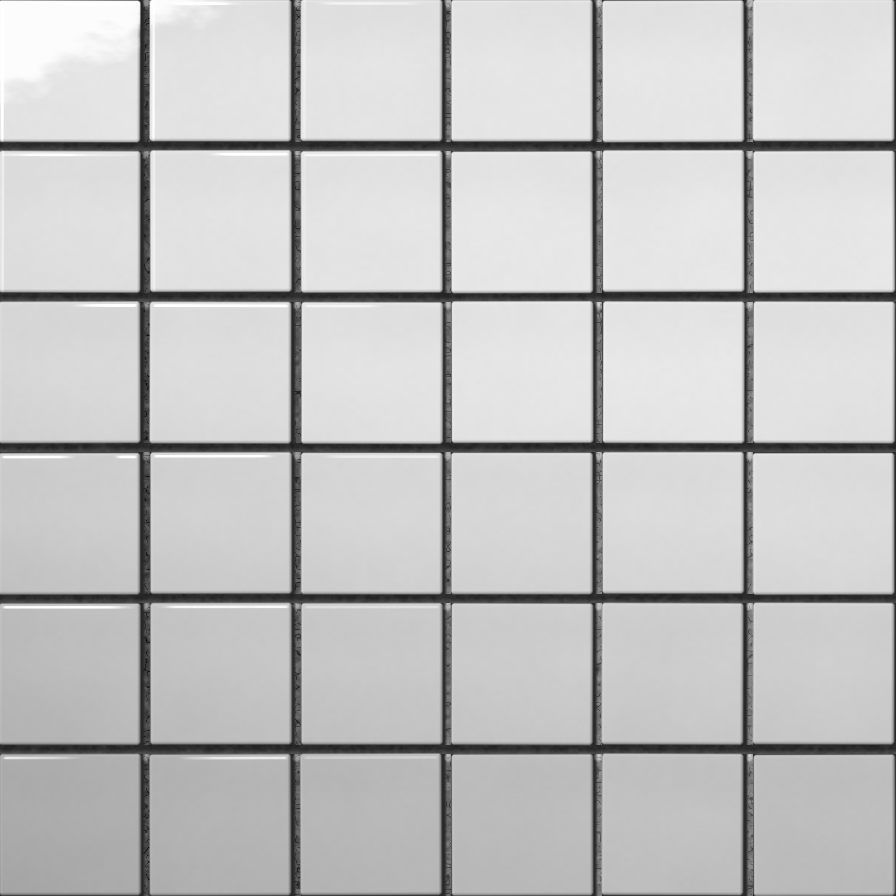
Reproduce this pattern procedurally as a Shadertoy shader.

```glsl
// Glossy white square mosaic, six tiles by six, over dark rough grout.
// Each tile is a jittered rounded box with a bevel; a broad light falloff,
// edge glints and a window-like glare at the top left shade the glaze.

const float PITCH = 0.1683;               // tile plus joint
const float TILE = 0.1582;                // tile width
const vec2 FIRST_TILE = vec2(-0.001, 0.0); // top left corner of the first tile
const float CORNER = 0.0035;
const float JITTER = 0.0007;
const float TILT = 0.006;
const float BEVEL = 0.0045;
const float TONE_VARIATION = 0.018;
const float GRAIN = 0.014;
const vec3 GLAZE_TINT = vec3(1.0, 1.0, 1.002);
const vec3 GROUT_TINT = vec3(1.0, 0.985, 1.0);

float hash(vec2 p) {
    return fract(sin(dot(p, vec2(127.1, 311.7))) * 43758.5453);
}

float noise(vec2 p) {
    vec2 i = floor(p), f = fract(p);
    f = f * f * (3.0 - 2.0 * f);
    return mix(mix(hash(i), hash(i + vec2(1, 0)), f.x),
               mix(hash(i + vec2(0, 1)), hash(i + vec2(1, 1)), f.x), f.y);
}

float fbm(vec2 p) {
    float sum = 0.0, amp = 0.5;
    for (int i = 0; i < 4; i++) {
        sum += amp * noise(p);
        p = p * 2.03 + 17.0;
        amp *= 0.5;
    }
    return sum;
}

float roundedBox(vec2 p, vec2 halfSize, float r) {
    vec2 q = abs(p) - halfSize + r;
    return length(max(q, 0.0)) + min(max(q.x, q.y), 0.0) - r;
}

// Brightness of the joints: shadow falls right of and below each tile.
float groutTone(vec2 p) {
    vec2 q = mod(p - FIRST_TILE, PITCH);
    vec2 across = clamp((q - TILE) / (PITCH - TILE), 0.0, 1.0);
    float rough = fbm(p * 190.0);
    float crack = smoothstep(0.07, 0.0, abs(noise(p * vec2(150.0, 210.0)) - 0.5));
    float upright = mix(0.27, 0.50, smoothstep(0.0, 0.75, p.x)) + 0.3 * (rough - 0.5);
    upright = mix(0.16, upright - 0.17 * crack, smoothstep(0.15, 0.6, across.x));
    float level = mix(0.17, 0.30, smoothstep(0.35, 1.0, across.y)) + 0.12 * (rough - 0.5);
    float tone = across.y > 0.0 ? level : upright;
    // Pale grout lumps under each crossing
    vec2 lump = (q - vec2(TILE + 0.006, 0.003)) / vec2(0.005, 0.007);
    return tone + 0.3 * smoothstep(1.1, 0.2, length(lump) + rough - 0.5);
}

// Wide soft light: brightest at the upper right, dim at the lower left.
float roomLight(vec2 p) {
    float side = 1.0 - p.x;
    return 0.905 - 0.17 * smoothstep(0.35, 1.08, p.y)
         - 0.085 * side * side * smoothstep(-0.1, 0.8, p.y);
}

float glazeTone(vec2 p, vec2 local, vec2 halfSize, float d, vec2 id) {
    float tone = roomLight(p) + TONE_VARIATION * (hash(id + 5.3) - 0.5);
    tone += GRAIN * (fbm(p * 150.0) - 0.5) + 0.02 * (fbm(p * 14.0) - 0.5);
    tone -= 0.018 * smoothstep(0.0, -0.8, local.y / halfSize.y);

    // Bevels: shaded at the right and bottom, lit at the left and top
    vec2 farEdge = halfSize - local;
    vec2 nearEdge = halfSize + local;
    tone -= 0.24 * smoothstep(BEVEL, 0.0, farEdge.x);
    tone -= 0.20 * smoothstep(BEVEL, 0.0, farEdge.y);
    tone += 0.04 * smoothstep(BEVEL, 0.0, min(nearEdge.x, nearEdge.y));
    tone -= 0.12 * smoothstep(-0.0018, 0.0, d);

    // Thin reflections along the top and left edges, fading across the wall
    float reach = smoothstep(3.2, 0.0, id.x);
    float broken = smoothstep(0.2, 0.5, noise(vec2(p.x * 18.0, id.y * 7.0)));
    float topGlint = smoothstep(0.0022, 0.0006, abs(nearEdge.y - 0.0045));
    float leftGlint = smoothstep(0.0022, 0.0006, abs(nearEdge.x - 0.0045));
    float inside = smoothstep(0.002, 0.008, min(min(nearEdge.x, farEdge.x), farEdge.y));
    tone += 0.26 * reach * broken * topGlint * inside;
    tone += 0.12 * reach * leftGlint * smoothstep(2.2, 0.0, id.y);

    // Diagonal glare with a wispy border
    float wisps = fbm(vec2(p.x * 24.0 + p.y * 18.0, p.y * 55.0 - p.x * 12.0)) - 0.5;
    float depth = 0.125 - 0.5 * p.x - p.y + 0.07 * wisps;
    float glare = smoothstep(-0.012, 0.035, depth);
    return mix(tone, 1.0, 0.9 * glare);
}

void mainImage(out vec4 fragColor, in vec2 fragCoord) {
    vec2 p = fragCoord / iResolution.y;
    p.y = 1.0 - p.y;                      // rows count downward
    float pixel = 1.0 / iResolution.y;

    // Cell borders run along the joint centres
    vec2 cell = (p - FIRST_TILE - 0.5 * TILE) / PITCH + 0.5;
    vec2 id = floor(cell);
    vec2 local = (fract(cell) - 0.5) * PITCH;
    vec2 shift = vec2(hash(id), hash(id + 31.7)) - 0.5;
    local -= 2.0 * JITTER * shift;
    local += TILT * (hash(id + 9.1) - 0.5) * vec2(-local.y, local.x);

    vec2 halfSize = vec2(0.5 * TILE);
    float d = roundedBox(local, halfSize, CORNER);
    float mask = smoothstep(pixel, -pixel, d);

    vec3 grout = GROUT_TINT * groutTone(p);
    vec3 glaze = GLAZE_TINT * glazeTone(p, local, halfSize, d, id);
    fragColor = vec4(clamp(mix(grout, glaze, mask), 0.0, 1.0), 1.0);
}
```
